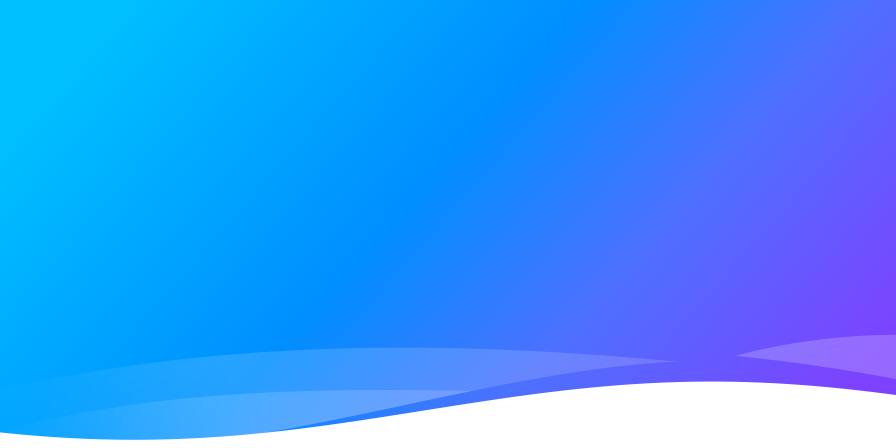
Give the GLSL for this background, as a WebGL 1 fragment shader.

```glsl
precision highp float;

uniform vec2 u_resolution;

#define CYAN vec3(0.0, 0.75, 1.0)
#define AZURE vec3(0.0, 0.56, 1.0)
#define INDIGO vec3(0.30, 0.44, 1.0)
#define VIOLET vec3(0.49, 0.26, 1.0)
#define GRADIENT_DIR vec2(0.75, 0.66)
#define GRADIENT_STOPS vec4(0.22, 0.98, 1.44, 1.99)
#define RIBBON_ALPHA 0.15
#define CREST_ALPHA 0.20
#define FLOOR_LEVEL 0.9167
#define FLOOR_SWING 0.065
#define FLOOR_FREQ 2.437
#define FLOOR_PEAK 1.5885

// Cubic curve through an anchor, with slope, bend and skew
float curve(float x, vec2 anchor, vec3 k) {
  float d = x - anchor.x;
  return anchor.y + d * (k.x + d * (k.y + d * k.z));
}

// Soft coverage of a signed distance, positive inside
float cover(float d) {
  return clamp(d * u_resolution.y + 0.5, 0.0, 1.0);
}

// Coverage of the band between an upper and a lower curve
float band(float y, float top, float bottom) {
  return cover(min(y - top, bottom - y));
}

vec3 skyGradient(vec2 p) {
  float t = dot(p, GRADIENT_DIR);
  vec4 s = GRADIENT_STOPS;
  vec3 color = mix(CYAN, AZURE, clamp((t - s.x) / (s.y - s.x), 0.0, 1.0));
  color = mix(color, INDIGO, clamp((t - s.y) / (s.z - s.y), 0.0, 1.0));
  return mix(color, VIOLET, clamp((t - s.z) / (s.w - s.z), 0.0, 1.0));
}

void main() {
  // Height units, with y measured downward from the top
  vec2 p = gl_FragCoord.xy / u_resolution.y;
  p.y = 1.0 - p.y;
  vec3 color = skyGradient(p);

  // Two overlapping ribbons that share a lower edge and fade to the left
  float ribbonBase = curve(min(p.x, 1.6), vec2(1.081, 0.867), vec3(-0.2, 0.0768, 0.1475));
  float archTop = curve(p.x, vec2(0.898, 0.776), vec3(0.0, 0.0964, -0.0218));
  float dipTop = curve(p.x, vec2(0.859, 0.8706), vec3(0.0, 0.0614, -0.0737));
  float ribbonAlpha = RIBBON_ALPHA * smoothstep(-0.1, 0.6, p.x);
  color = mix(color, vec3(1.0), ribbonAlpha * band(p.y, archTop, ribbonBase));
  color = mix(color, vec3(1.0), ribbonAlpha * band(p.y, dipTop, ribbonBase));

  // Pointed crest at the right
  float crestTop = curve(p.x, vec2(2.0, 0.7474), vec3(0.0, 0.363, 0.0));
  float crestBase = curve(p.x, vec2(1.6406, 0.7943), vec3(0.1, 0.123, 0.0));
  color = mix(color, vec3(1.0), CREST_ALPHA * band(p.y, crestTop, crestBase));

  // White floor with one long swell
  float floorTop = FLOOR_LEVEL - FLOOR_SWING * cos(FLOOR_FREQ * (p.x - FLOOR_PEAK));
  color = mix(color, vec3(1.0), cover(p.y - floorTop));

  gl_FragColor = vec4(color, 1.0);
}
```
